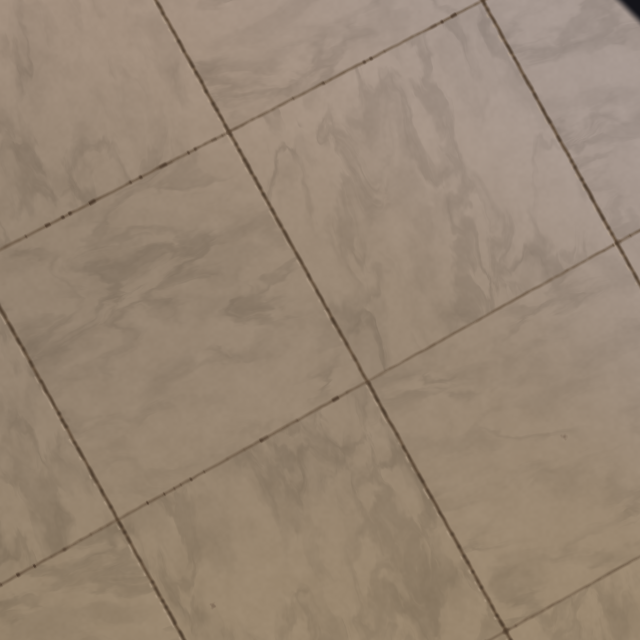
This texture is drawn by a WebGL 1 fragment shader. Its source:

```glsl
precision highp float;
uniform vec2 u_resolution;

float hash(vec2 p) {
  return fract(sin(dot(p, vec2(127.1, 311.7))) * 43758.5);
}

float noise(vec2 p) {
  vec2 i = floor(p), f = fract(p);
  f = f * f * (3.0 - 2.0 * f);
  return mix(mix(hash(i), hash(i + vec2(1.0, 0.0)), f.x),
             mix(hash(i + vec2(0.0, 1.0)), hash(i + 1.0), f.x), f.y);
}

float fbm(vec2 p) {
  float sum = 0.0, amp = 0.5;
  for (int i = 0; i < 5; i++) {
    sum += amp * noise(p);
    p = mat2(1.6, 1.2, -1.2, 1.6) * p + 7.3;
    amp *= 0.5;
  }
  return sum / 0.97;
}

// Soft broken veins, stretched along y: x = streaks, y = smudges
vec2 marble(vec2 p) {
  vec2 w = p * vec2(17.0, 9.0);
  vec2 warp = vec2(fbm(w * 0.9 + 3.1), fbm(w * 0.9 + 18.7)) - 0.5;
  float ridge = abs(2.0 * fbm(w + 1.6 * warp) - 1.0);
  float patches = smoothstep(0.34, 0.62, fbm(w * 0.7 + warp + 41.0));
  float streak = (1.0 - smoothstep(0.0, 0.26, ridge)) * patches;
  return vec2(streak, smoothstep(0.46, 0.74, fbm(w * 1.3 + 1.6 * warp + 63.0)));
}

// Coverage of a joint with the given half width
float joint(float dist, float halfWidth, float soft) {
  return 1.0 - smoothstep(halfWidth - soft, halfWidth + soft, dist);
}

void main() {
  vec2 p = gl_FragCoord.xy / u_resolution;
  float soft = 0.0018 + 0.5 / u_resolution.y;

  // Turned tile grid, slightly out of square in the upper rows
  const float side = 0.446;
  vec2 q = mat2(0.8746, -0.4848, 0.4848, 0.8746) * (p - vec2(0.574, 0.404)) / side;
  q.y *= 1.0 + 0.03 * q.x * step(0.0, q.y);
  vec2 tile = floor(q);
  vec2 row = floor(q + 0.5);
  vec2 offset = (fract(q + 0.5) - 0.5) * side;
  offset += 0.0012 * (vec2(noise(p * 90.0), noise(p * 90.0 + 9.0)) - 0.5);

  // Room light: cool top right, pinkish top, warm bottom
  vec3 color = mix(vec3(0.61, 0.535, 0.44), vec3(0.6, 0.53, 0.455), smoothstep(0.0, 0.5, p.y));
  color = mix(color, vec3(0.675, 0.595, 0.53), 0.8 * smoothstep(0.6, 1.1, p.y + 0.2 * p.x));
  color = mix(color, vec3(0.655, 0.60, 0.57), smoothstep(1.1, 1.9, p.x + p.y));
  color *= 0.97 + 0.03 * smoothstep(0.0, 0.5, p.x);
  color += 0.01 * (hash(tile + 4.0) - 0.5);

  // Vein direction alternates from tile to tile
  vec2 grain = mod(tile.x + tile.y, 2.0) < 0.5 ? p : vec2(-p.y, p.x);
  grain.x += 0.2 * grain.y;
  vec2 veins = marble(grain + 5.0 * vec2(hash(tile), hash(tile + 31.0)));
  color *= 1.0 - 0.085 * veins.x * vec3(0.98, 1.0, 1.04);
  color *= 1.0 - 0.045 * veins.y * vec3(0.98, 1.0, 1.04);
  color += 0.025 * (fbm(p * 45.0) - 0.5) + 0.012 * (noise(p * 160.0) - 0.5);

  // Rare pits in the stone
  vec2 cell = floor(p * 14.0);
  vec2 pit = vec2(hash(cell + 2.0), hash(cell + 5.0)) * 0.6 + 0.2;
  float pitDist = length(fract(p * 14.0) - pit) / 14.0 + 0.004 * (noise(p * 250.0) - 0.5);
  color = mix(color, vec3(0.36, 0.28, 0.23), 0.4 * step(0.98, hash(cell + 8.0)) * joint(pitDist, 0.0035, soft));

  // Shallow joints: faded and crumbly, with a few dark crumbs
  float fade = noise(vec2(q.x * 7.0, row.y * 17.0));
  float grit = noise(vec2(q.x * 75.0, row.y * 23.0));
  float crumbs = smoothstep(0.65, 0.95, grit) * smoothstep(0.35, 0.75, fade);
  float shallow = joint(abs(offset.y), 0.0022 + 0.0006 * crumbs, soft);
  vec3 shallowColor = mix(vec3(0.42, 0.345, 0.27), vec3(0.29, 0.22, 0.165), crumbs);
  color = mix(color, shallowColor, shallow * (0.45 + 0.25 * fade + 0.25 * grit));

  // Steep joints: gritty, with broken light chips along the left
  float chips = smoothstep(0.4, 0.85, noise(vec2(q.y * 70.0, row.x * 13.0)));
  color = mix(color, vec3(0.72, 0.64, 0.55), 0.6 * chips * joint(abs(offset.x + 0.0045), 0.0013, soft));
  float depth = noise(vec2(q.y * 80.0, row.x * 5.0));
  float steep = joint(abs(offset.x), 0.0022 + 0.0006 * depth, soft);
  color = mix(color, mix(vec3(0.39, 0.31, 0.23), vec3(0.27, 0.21, 0.155), depth), 0.88 * steep);

  // Grime where joints meet
  float corner = length(offset) + 0.008 * (noise(p * 110.0) - 0.5);
  color = mix(color, vec3(0.30, 0.23, 0.17), 0.4 * joint(corner, 0.003, 0.002));

  // Dark object at the top right corner
  color = mix(color, vec3(0.08, 0.08, 0.10), smoothstep(1.955, 1.978, p.x + p.y));
  gl_FragColor = vec4(color, 1.0);
}
```
